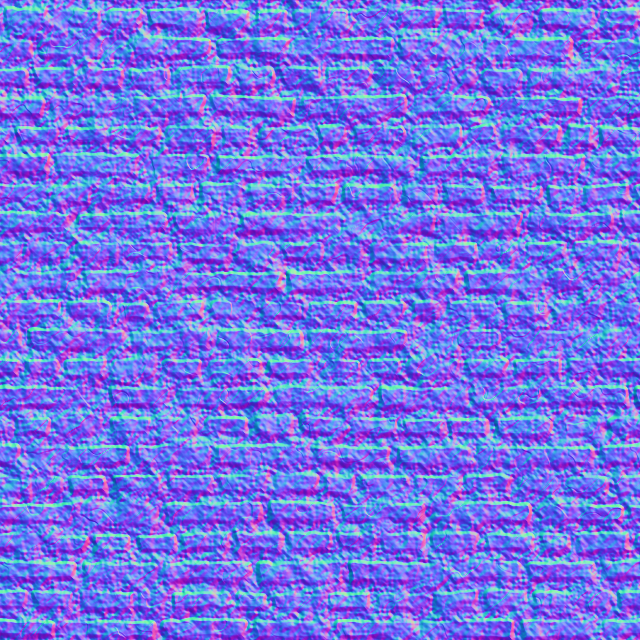
Reproduce this texture map procedurally as a WebGL 1 fragment shader.

```glsl
precision highp float;
// Tangent-space normal map of an old brick wall: courses of long stretchers
// alternate with courses of short headers. A tiling height field of worn,
// rounded bricks and gritty mortar is differentiated to get the normals.

uniform vec2 u_resolution;

const float COURSES = 22.0;
const float COURSE_SHIFT = 0.185;
const float LONG_COUNT = 7.0;
const float SHORT_COUNT = 13.0;
const float RELIEF = 0.0062;
const float SAMPLE_STEP = 0.0009;
const vec2 BASE_TILT = vec2(-0.14, -0.12);

float hash(vec2 p) {
    return fract(sin(dot(p, vec2(127.1, 311.7))) * 43758.55);
}

// Value noise that repeats over the unit square, centred on zero.
float noise(vec2 p, vec2 freq) {
    vec2 cell = floor(p * freq);
    vec2 f = fract(p * freq);
    f = f * f * (3.0 - 2.0 * f);
    vec2 a = mod(cell, freq);
    vec2 b = mod(cell + 1.0, freq);
    float low = mix(hash(a), hash(vec2(b.x, a.y)), f.x);
    float high = mix(hash(vec2(a.x, b.y)), hash(b), f.x);
    return mix(low, high, f.y) - 0.5;
}

// Octaves of equal slope; the integer turn keeps the pattern tiling.
float roughness(vec2 p) {
    float sum = 0.0;
    float freq = 24.0;
    for (int i = 0; i < 4; i++) {
        sum += noise(p, vec2(freq)) / freq;
        p = vec2(p.x + p.y, p.y - p.x);
        freq *= 1.4;
    }
    return sum;
}

float roundedBox(vec2 p, vec2 halfSize, float radius) {
    vec2 q = abs(p) - halfSize + radius;
    return length(max(q, 0.0)) + min(max(q.x, q.y), 0.0) - radius;
}

// Shift of the joint left of a brick, as a fraction of the brick pitch.
float jointShift(float index, float count, float course) {
    return (hash(vec2(mod(index, count), course + 40.0)) - 0.5) * 0.34;
}

// Gives the position from the brick centre (xy) and the half width (z);
// id receives the wrapped brick index and the course.
vec3 findBrick(vec2 p, out vec2 id) {
    float y = p.y * COURSES + COURSE_SHIFT;
    float course = mod(floor(y), COURSES);
    float count = mod(course, 2.0) < 0.5 ? LONG_COUNT : SHORT_COUNT;
    float x = p.x * count + hash(vec2(course, 7.0));
    float index = floor(x);
    if (x < index + jointShift(index, count, course)) index -= 1.0;
    else if (x > index + 1.0 + jointShift(index + 1.0, count, course)) index += 1.0;
    float left = index + jointShift(index, count, course);
    float right = index + 1.0 + jointShift(index + 1.0, count, course);
    id = vec2(mod(index, count), course);
    return vec3((x - 0.5 * (left + right)) / count,
                (fract(y) - 0.5) / COURSES,
                0.5 * (right - left) / count);
}

float wallHeight(vec2 p) {
    vec2 turned = vec2(p.x + p.y, p.y - p.x);
    vec2 warped = p + vec2(noise(p, vec2(17.0, 31.0)) * 0.005,
                           noise(p, vec2(9.0, 22.0)) * 0.007);
    vec2 id;
    vec3 brick = findBrick(warped, id);
    float size = hash(id + 3.1);
    float wear = hash(id + 17.3);

    // Brick outline with ragged edges
    vec2 halfSize = vec2(brick.z - 0.0038, 0.0188 - 0.0022 * size);
    halfSize.y -= 0.0008 * mod(id.y, 2.0);
    float inside = -roundedBox(brick.xy, halfSize, 0.005 + 0.005 * wear);
    inside += noise(turned, vec2(48.0)) * 0.0035 + noise(p, vec2(150.0)) * 0.0016;

    // Sharp upper arris, softer lower one
    float bevel = mix(0.0115, 0.0055, smoothstep(-0.012, 0.008, brick.y));
    float body = smoothstep(-0.0005, bevel, inside);
    float lift = RELIEF * mix(1.15, 0.5, smoothstep(0.65, 1.0, wear));
    float height = body * lift;

    // Leaning faces, chipped ledges and creases
    vec2 lean = vec2(hash(id + 5.7), hash(id + 9.2)) - 0.5;
    height += body * dot(lean, brick.xy) * 0.16;
    float chip = noise(turned, vec2(19.0, 34.0)) + 0.25 * noise(p, vec2(90.0));
    height -= body * smoothstep(0.14, 0.21, chip) * 0.0019 * (0.3 + wear);
    float crease = abs(noise(turned + 0.37, vec2(13.0, 27.0)));
    height -= body * (1.0 - smoothstep(0.0, 0.035, crease)) * 0.0011 * size;

    // Weathered grain on the faces, coarser grit in the joints
    float patchy = smoothstep(0.05, 0.4, noise(p, vec2(11.0, 15.0)));
    height += roughness(p) * mix(0.34, 0.22, body);
    height += noise(turned, vec2(118.0)) * mix(0.0021, 0.0009 + 0.0008 * patchy, body);
    height += noise(p, vec2(270.0)) * mix(0.0020, 0.00065 + 0.0008 * patchy, body);
    return height;
}

void main() {
    vec2 p = gl_FragCoord.xy / u_resolution;
    vec2 e = vec2(SAMPLE_STEP, 0.0);
    vec2 slope = vec2(wallHeight(p + e.xy) - wallHeight(p - e.xy),
                      wallHeight(p + e.yx) - wallHeight(p - e.yx)) / (2.0 * SAMPLE_STEP);
    vec3 normal = normalize(vec3(BASE_TILT - slope, 1.0));
    gl_FragColor = vec4(normal * 0.5 + 0.5, 1.0);
}
```
